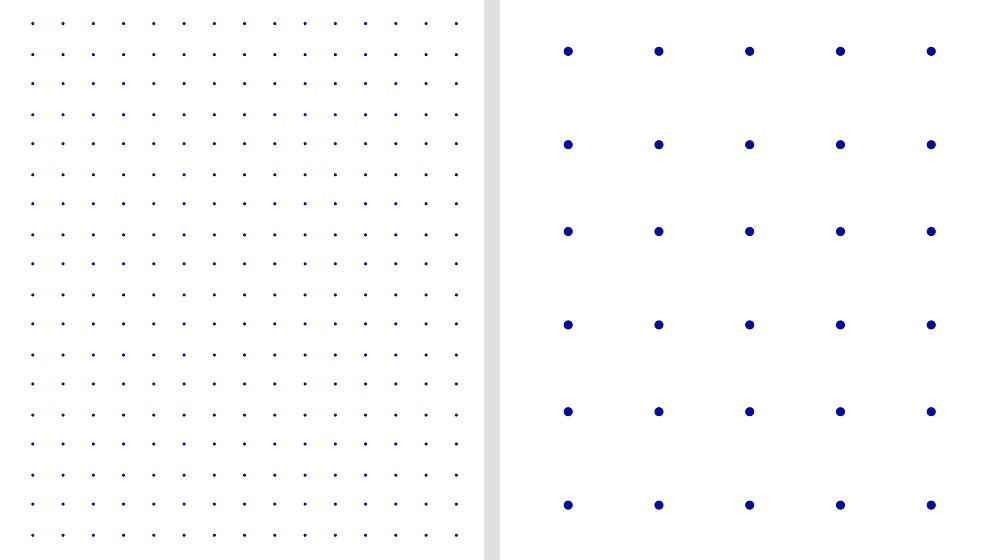
Left, the full canvas; right, a detail of the centre.
Give the GLSL for this pattern, as a WebGL 2 fragment shader.

```glsl
#version 300 es
precision highp float;
// Navy dots on white: 15 columns by 18 rows, with rows set in slightly uneven pairs.

uniform vec2 u_resolution;
out vec4 fragColor;

// Distance to the nearest dot centre; p is in canvas heights, measured from the top left.
float dotDistance(vec2 p) {
    vec2 first = vec2(0.0586, 0.0421);
    vec2 pitch = vec2(0.05402, 0.10726);
    float nearest = 1.0;

    // Each vertical period holds two rows, the second a little past its middle.
    for (int row = 0; row < 2; row++) {
        vec2 start = first + vec2(0.0, 0.0556 * float(row));
        vec2 cell = clamp(round((p - start) / pitch), vec2(0.0), vec2(14.0, 8.0));
        nearest = min(nearest, length(p - start - cell * pitch));
    }
    return nearest;
}

void main() {
    vec2 p = gl_FragCoord.xy / u_resolution.y;
    p.y = 1.0 - p.y;

    // Blend each dot over the paper across one pixel.
    float halfPixel = 0.5 / u_resolution.y;
    float ink = 1.0 - smoothstep(-halfPixel, halfPixel, dotDistance(p) - 0.0027);

    vec3 paper = vec3(1.0);
    vec3 navy = vec3(0.0, 0.05, 0.6);
    fragColor = vec4(mix(paper, navy, ink), 1.0);
}
```
